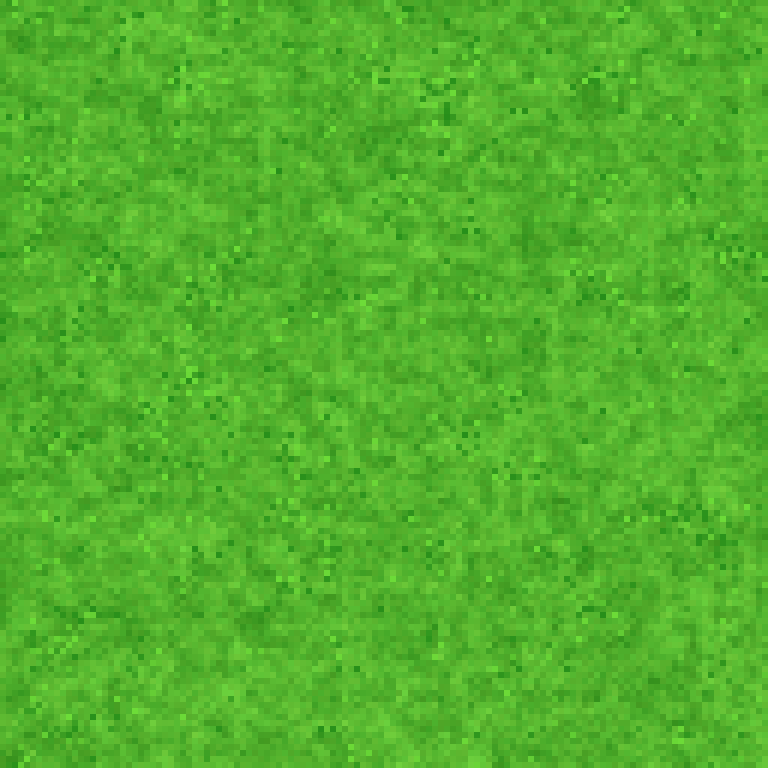
Give the GLSL for this texture, as a Shadertoy shader.

```glsl
// Blocky grass: a grid of square green cells with soft mottling and clustered bright and dark flecks.

const float CELLS = 128.0;                        // cells along the canvas height
const vec3 GRASS = vec3(0.328, 0.697, 0.177);     // middle green
const vec3 TONE_STEP = vec3(0.092, 0.102, 0.052); // from middle to light green
const vec3 BRIGHT_FLECK = vec3(0.43, 0.87, 0.22);
const vec3 DARK_FLECK = vec3(0.15, 0.56, 0.10);
const float GRAIN = 0.70;                         // contrast of single cells
const float MOTTLE = 1.55;                        // contrast of small blotches
const float MOTTLE_SIZE = 2.3;                    // in cells
const float PATCH = 0.40;                         // contrast of wide patches
const float PATCH_SIZE = 13.0;
const float CLUSTER_SIZE = 6.0;                   // spread of fleck groups
const float FLECK_CHANCE = 0.20;                  // inside a group
const float HUE_SHIFT = 0.05;                     // olive to cool green

float hash(vec2 p) {
    return fract(sin(dot(p, vec2(127.1, 311.7))) * 43758.5453);
}

float valueNoise(vec2 p) {
    vec2 i = floor(p);
    vec2 f = fract(p);
    f = f * f * (3.0 - 2.0 * f);
    float low = mix(hash(i), hash(i + vec2(1.0, 0.0)), f.x);
    float high = mix(hash(i + vec2(0.0, 1.0)), hash(i + vec2(1.0, 1.0)), f.x);
    return mix(low, high, f.y);
}

vec3 cellColor(vec2 cell) {
    // Brightness: per-cell grain over small blotches and wide patches
    float tone = GRAIN * (hash(cell + 17.3) + hash(cell + 71.9) - 1.0);
    tone += MOTTLE * (valueNoise(cell / MOTTLE_SIZE + 203.0) - 0.5);
    tone += PATCH * (valueNoise(cell / PATCH_SIZE + 411.0) - 0.5);
    vec3 color = GRASS + TONE_STEP * tone;
    color.r += HUE_SHIFT * (hash(cell + 133.7) - 0.5);

    // Flecks gathered in loose groups
    float group = smoothstep(0.50, 0.85, valueNoise(cell / CLUSTER_SIZE + 607.0));
    float isFleck = step(hash(cell + 251.1), FLECK_CHANCE * group);
    vec3 fleck = hash(cell + 389.5) < 0.45 ? BRIGHT_FLECK : DARK_FLECK;
    float strength = mix(0.45, 1.0, hash(cell + 523.3));
    return mix(color, fleck, isFleck * strength);
}

void mainImage(out vec4 fragColor, in vec2 fragCoord) {
    vec2 p = fragCoord / iResolution.y * CELLS;
    float pixel = CELLS / iResolution.y;

    // Blend neighbouring cells across one pixel at their shared edges
    vec2 edge = floor(p + 0.5);
    vec2 t = clamp((p - edge) / pixel + 0.5, 0.0, 1.0);
    vec3 lower = mix(cellColor(edge - 1.0), cellColor(edge - vec2(0.0, 1.0)), t.x);
    vec3 upper = mix(cellColor(edge - vec2(1.0, 0.0)), cellColor(edge), t.x);
    fragColor = vec4(mix(lower, upper, t.y), 1.0);
}
```
